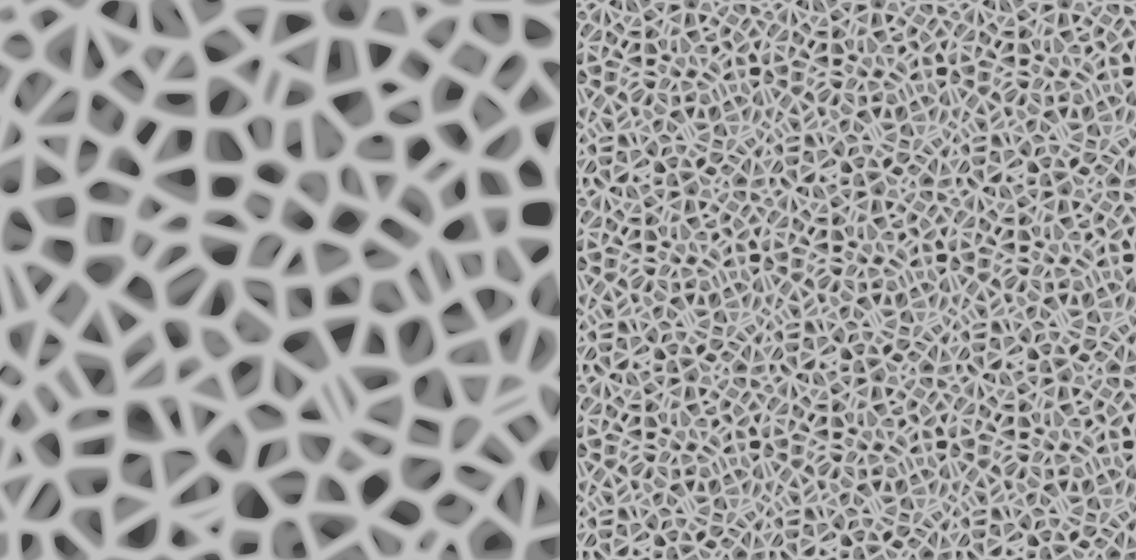
Left: one tile. Right: repeated 3 by 3.
This texture is drawn by a WebGL 1 fragment shader. Its source:

```glsl
precision highp float;
// Porous grey foam: three stacked webs of rounded Voronoi struts over a dark floor.
// Each web is a smoothed distance to the cell borders, shaded darker at its rims.
// Cell indices wrap, so the pattern tiles in both directions.

uniform vec2 u_resolution;

#define CELLS 14.0        // cells per canvas side
#define STRUT 0.20        // half width of a strut, in cells
#define ROUNDING 16.0     // higher gives sharper hole corners
#define RIM 0.17          // width of the dark rim, in cells
#define JITTER 0.96       // irregularity of the cells
#define TOP_GREY 0.75
#define MIDDLE_GREY 0.527
#define LOW_GREY 0.365
#define FLOOR_GREY 0.25

vec2 hash2(vec2 p) {
  vec3 q = fract(vec3(p.xyx) * vec3(0.1031, 0.1030, 0.0973));
  q += dot(q, q.yzx + 33.33);
  return fract((q.xx + q.yz) * q.zy);
}

// Seed point of a wrapped cell, in cell units.
vec2 seedPoint(vec2 cell, float layer) {
  vec2 wrapped = mod(cell, CELLS);
  vec2 random = hash2(wrapped + vec2(37.0, 71.0) * layer + 5.0);
  return cell + 0.5 + JITTER * (random - 0.5);
}

// Smooth minimum of the distances to all borders of the enclosing cell.
float borderDistance(vec2 p, float layer) {
  vec2 base = floor(p);
  vec2 homeCell = base;
  vec2 home = vec2(0.0);
  float nearest = 100.0;
  for (int y = -2; y <= 2; y++) {
    for (int x = -2; x <= 2; x++) {
      vec2 cell = base + vec2(float(x), float(y));
      vec2 offset = seedPoint(cell, layer) - p;
      float d = dot(offset, offset);
      if (d < nearest) {
        nearest = d;
        home = offset;
        homeCell = cell;
      }
    }
  }
  float sum = 0.0;
  for (int y = -2; y <= 2; y++) {
    for (int x = -2; x <= 2; x++) {
      if (x == 0 && y == 0) continue;
      vec2 cell = homeCell + vec2(float(x), float(y));
      vec2 other = seedPoint(cell, layer) - p;
      vec2 across = other - home;
      float d = dot(0.5 * (home + other), across) / max(length(across), 0.001);
      sum += exp(-ROUNDING * d);
    }
  }
  return -log(sum) / ROUNDING;
}

// Lays one web over the grey below it.
float addWeb(float below, vec2 p, float layer, float grey, float rimGrey) {
  float depth = STRUT - borderDistance(p, layer);
  float pixel = CELLS / u_resolution.y;
  float shade = mix(rimGrey, grey, smoothstep(-0.03, RIM, depth));
  return mix(below, shade, smoothstep(-pixel, pixel, depth));
}

void main() {
  vec2 p = gl_FragCoord.xy / u_resolution * CELLS;
  float grey = FLOOR_GREY;
  grey = addWeb(grey, p, 3.0, LOW_GREY, 0.30);
  grey = addWeb(grey, p, 2.0, MIDDLE_GREY, 0.42);
  grey = addWeb(grey, p, 1.0, TOP_GREY, 0.53);
  gl_FragColor = vec4(vec3(grey), 1.0);
}
```
